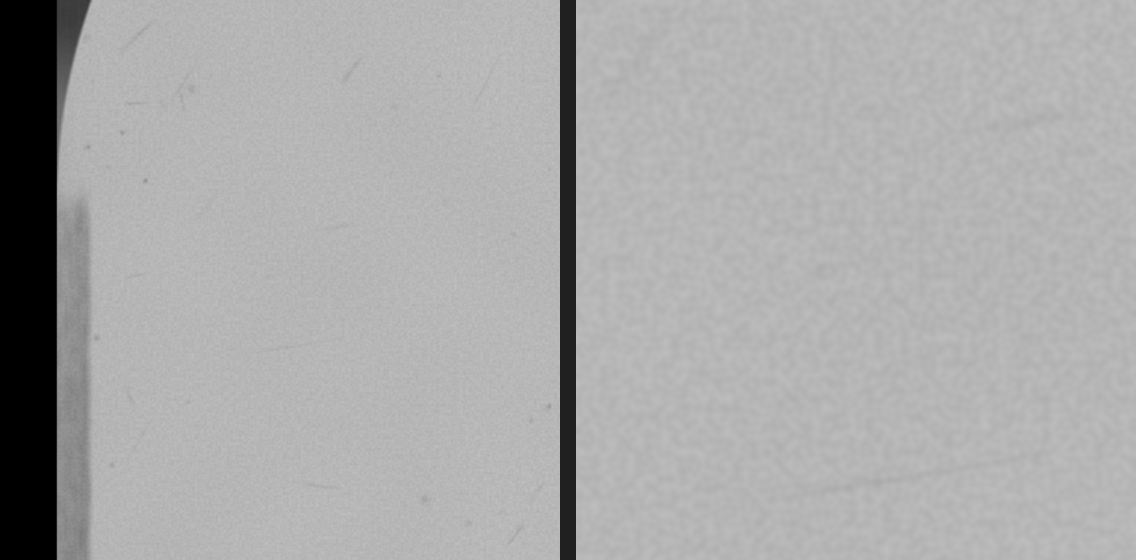
Left, the full canvas; right, a detail of the centre.
A Shadertoy shader for this texture:

```glsl
// Draws a worn grey plate with fine grain, faint scratches and specks, beside a black margin.
#define BASE_GREY 0.713
#define GRAIN_CELLS 190.0
#define GRAIN_DEPTH 0.036
#define MARGIN_X 0.1016
#define BAND_X 0.157
#define BAND_TOP 0.655
#define BAND_GREY 0.555
#define CORNER_WIDTH 0.061
#define SCRATCH_COUNT 15
#define SPECK_COUNT 34
#define SEED 7.0

vec4 hash4(float n) {
    vec4 p = fract(vec4(n + SEED) * vec4(0.1031, 0.1030, 0.0973, 0.1099));
    p += dot(p, p.wzxy + 33.33);
    return fract((p.xxyz + p.yzzw) * p.zywx);
}

vec2 gradientAt(vec2 cell) {
    vec3 p = fract(cell.xyx * vec3(0.1031, 0.1030, 0.0973));
    p += dot(p, p.yzx + 33.33);
    float angle = 6.2832 * fract((p.x + p.y) * p.z);
    return vec2(cos(angle), sin(angle));
}

// Gradient noise, roughly -0.7 to 0.7
float noise(vec2 p) {
    vec2 i = floor(p), f = p - i;
    vec2 u = f * f * f * (f * (f * 6.0 - 15.0) + 10.0);
    vec2 e = vec2(1.0, 0.0);
    float low = mix(dot(gradientAt(i), f), dot(gradientAt(i + e), f - e), u.x);
    float high = mix(dot(gradientAt(i + e.yx), f - e.yx),
                     dot(gradientAt(i + 1.0), f - 1.0), u.x);
    return mix(low, high, u.y);
}

// Darkening by tapered scratches: short ones are strong, long ones faint
float scratches(vec2 uv) {
    float dark = 0.0;
    for (int k = 0; k < SCRATCH_COUNT; k++) {
        vec4 place = hash4(float(k) * 3.0 + 11.0);
        vec4 shape = hash4(float(k) * 5.0 + 101.0);
        vec2 center = vec2(mix(0.22, 0.98, place.x), mix(0.04, 0.96, place.y));
        float family = place.z;
        float angle = family < 0.5 ? 0.95 : (family < 0.8 ? 0.1 : -1.25);
        angle += (shape.x - 0.5) * 0.45;
        vec2 dir = vec2(cos(angle), sin(angle));
        vec2 d = uv - center;
        float halfLength = mix(0.025, 0.13, shape.y * shape.y);
        float t = dot(d, dir) / halfLength;
        float bend = (shape.z - 0.5) * 0.12 * halfLength * t * t;
        float across = dot(d, vec2(-dir.y, dir.x)) - bend;
        float width = mix(0.0022, 0.0045, shape.w) * (1.0 - 0.35 * t);
        float taper = 1.0 - smoothstep(0.3, 1.0, abs(t));
        float wear = 0.75 + 0.7 * noise(vec2(t * 2.5, float(k) * 7.3));
        float depth = mix(0.10, 0.04, shape.y) * mix(0.4, 1.0, place.w);
        dark += depth * wear * taper * exp(-across * across / (width * width));
    }
    return dark;
}

// Darkening by small soft specks, half of them gathered near the left
float specks(vec2 uv) {
    vec2 ragged = uv + 0.004 * vec2(noise(uv * 90.0), noise(uv * 90.0 + 40.0));
    float dark = 0.0;
    for (int k = 0; k < SPECK_COUNT; k++) {
        vec4 h = hash4(float(k) * 2.0 + 307.0);
        vec4 g = hash4(float(k) * 2.0 + 601.0);
        float x = g.x < 0.5 ? 0.15 + 0.2 * h.x * h.x : mix(0.18, 1.0, h.x);
        float y = g.x < 0.25 ? 1.0 - 0.35 * h.y : h.y;
        vec2 d = (ragged - vec2(x, y)) * vec2(1.0, mix(0.7, 1.2, g.y));
        float radius = mix(0.0035, 0.0085, h.z * h.z);
        float depth = mix(0.025, 0.13, h.w * h.w * h.w);
        dark += depth * exp(-dot(d, d) / (radius * radius));
    }
    return dark;
}

void mainImage(out vec4 fragColor, in vec2 fragCoord) {
    vec2 uv = fragCoord / iResolution.xy;
    float pixel = 1.0 / iResolution.x;

    // Plate with slow shading and worn marks
    float grey = BASE_GREY + 0.012 * noise(uv * 5.0) + 0.008 * (uv.x - 0.5);
    grey -= scratches(uv) + specks(uv);
    grey -= 0.035 * exp(-max(uv.x - MARGIN_X, 0.0) / 0.035);

    // Streaked side band with a soft right edge
    float streak = noise(vec2(uv.x * 110.0, uv.y * 9.0));
    float blotch = noise(uv * vec2(45.0, 28.0));
    float edge = BAND_X + 0.004 * noise(vec2(uv.y * 12.0, 3.0));
    float band = 1.0 - smoothstep(edge - 0.006, edge + 0.012, uv.x);
    band *= 1.0 - smoothstep(BAND_TOP - 0.06, BAND_TOP + 0.025, uv.y + 0.02 * blotch);
    float across = (uv.x - MARGIN_X) / (BAND_X - MARGIN_X);
    float bandGrey = BAND_GREY + 0.035 * (0.5 - across) + 0.06 * (uv.y - 0.3);
    grey = mix(grey, bandGrey + 0.03 * streak + 0.04 * blotch, band);

    // Dark corner cut off by a curved edge
    float rise = max((uv.y - 0.65) / 0.35, 0.0);
    float curve = MARGIN_X + CORNER_WIDTH * rise * rise;
    float corner = 1.0 - smoothstep(curve - 0.004, curve + 0.005, uv.x);
    float cornerGrey = mix(0.44, 0.24, smoothstep(0.35, 0.95, rise));
    grey = mix(grey, cornerGrey + 0.02 * streak, corner * smoothstep(0.0, 0.15, rise));

    // Fine grain in two sizes
    float grain = noise(uv * GRAIN_CELLS) + 0.5 * noise(uv * GRAIN_CELLS * 0.47 + 19.0);
    grey += GRAIN_DEPTH * grain * (1.0 - 0.6 * corner);

    // Black margin
    grey *= smoothstep(MARGIN_X - pixel, MARGIN_X + pixel, uv.x);
    fragColor = vec4(vec3(clamp(grey, 0.0, 1.0)), 1.0);
}
```
